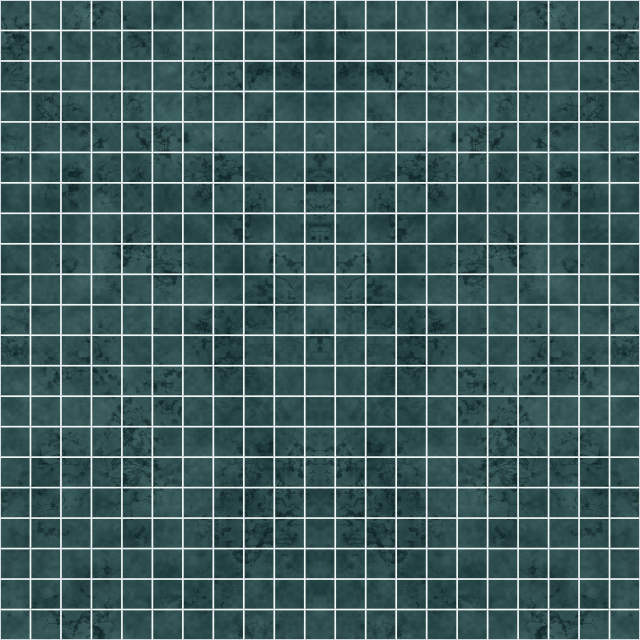
Reproduce this texture procedurally as a Shadertoy shader.

```glsl
// Square teal stone tiles, 21 by 21, with white grout and dark mirrored veining.

float hash(vec2 p) {
    return fract(sin(dot(p, vec2(127.1, 311.7))) * 43758.545);
}

float noise(vec2 p) {
    vec2 i = floor(p), f = fract(p);
    f = f * f * (3.0 - 2.0 * f);
    return mix(mix(hash(i), hash(i + vec2(1, 0)), f.x),
               mix(hash(i + vec2(0, 1)), hash(i + vec2(1, 1)), f.x), f.y);
}

float fbm(vec2 p) {
    float sum = 0.0, amp = 0.5;
    for (int i = 0; i < 5; i++) {
        sum += amp * noise(p);
        p = mat2(1.6, 1.2, -1.2, 1.6) * p + 7.3;
        amp *= 0.5;
    }
    return sum / 0.97;
}

// Thin crooked cracks along the mid level of a warped noise
float veins(vec2 p) {
    p += 1.6 * vec2(fbm(p * 1.3), fbm(p * 1.3 + 31.0));
    return 1.0 - smoothstep(0.0, 0.045, abs(fbm(p) - 0.5));
}

vec3 stone(vec2 p) {
    float cloud = fbm(p * 9.0 + 3.0);
    float mottle = fbm(p * 38.0 + 11.0);
    float grain = fbm(p * 150.0);
    float tone = 0.47 + 0.9 * (cloud - 0.5) + 0.8 * (mottle - 0.5) + 0.55 * (grain - 0.5);
    vec3 col = mix(vec3(0.12, 0.235, 0.245), vec3(0.265, 0.4, 0.4), clamp(tone, 0.0, 1.0));

    // Veins and soot-like specks gather in patches
    float patches = smoothstep(0.42, 0.68, fbm(p * 17.0 + 50.0));
    float crack = veins(p * vec2(24.0, 32.0)) * (0.15 + 0.85 * patches);
    float specks = smoothstep(0.54, 0.72, fbm(p * 105.0 + 20.0)) * patches;
    return mix(col, vec3(0.05, 0.13, 0.14), clamp(0.5 * crack + 0.65 * specks, 0.0, 0.8));
}

void mainImage(out vec4 fragColor, in vec2 fragCoord) {
    vec2 uv = fragCoord / iResolution.xy;
    vec2 grid = uv * 21.0;

    // Stone mirrored about the vertical centre line, with a slight shade per tile
    vec2 mirrored = vec2(abs(uv.x - 0.5), uv.y);
    vec2 tile = vec2(abs(floor(grid.x) - 10.0), floor(grid.y));
    vec3 col = stone(mirrored) * (0.96 + 0.08 * hash(tile + 5.0));

    // Grout centred on the tile borders, half lines at the canvas edge
    vec2 border = 0.5 - abs(fract(grid) - 0.5);
    vec2 cover = clamp((0.028 - border) * iResolution.xy / 21.0 + 0.5, 0.0, 1.0);
    col = mix(col, vec3(0.94, 0.96, 0.96), max(cover.x, cover.y));

    fragColor = vec4(col, 1.0);
}
```
